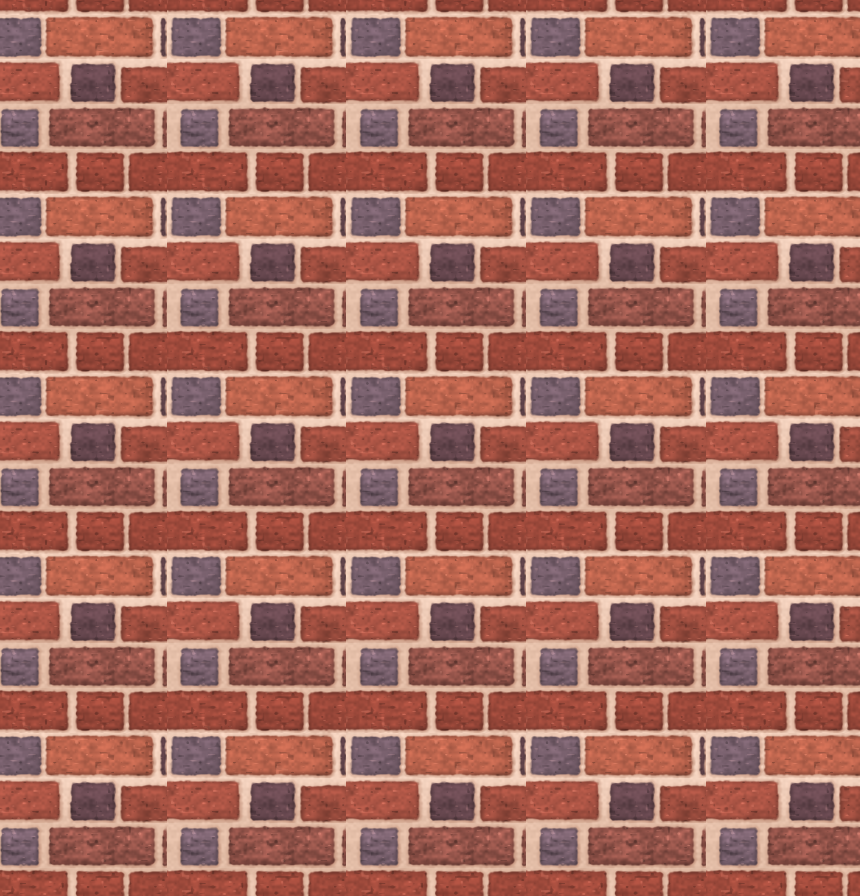
Give the GLSL for this texture, as a WebGL 1 fragment shader.

```glsl
precision highp float;
uniform vec2 u_resolution;

#define UNITS 768.0
#define TILE 154.0
#define ORIGIN vec2(143.0, 12.5)
#define SOFTNESS 1.1
#define ORANGE vec3(0.73, 0.39, 0.30)
#define RED vec3(0.65, 0.32, 0.26)
#define MAROON vec3(0.60, 0.28, 0.225)
#define ROSE vec3(0.59, 0.335, 0.295)
#define PLUM vec3(0.47, 0.375, 0.425)
#define DUSK vec3(0.41, 0.285, 0.315)
#define MORTAR vec3(0.94, 0.80, 0.72)
#define SHADE vec3(0.75, 0.55, 0.46)

float hash(vec2 p) {
  return fract(sin(dot(p, vec2(127.1, 311.7))) * 43758.5453);
}

float noise(vec2 p) {
  vec2 i = floor(p), f = fract(p);
  f = f * f * (3.0 - 2.0 * f);
  vec2 e = vec2(1.0, 0.0);
  return mix(mix(hash(i), hash(i + e.xy), f.x),
             mix(hash(i + e.yx), hash(i + e.xx), f.x), f.y);
}

float roundedBox(vec2 p, vec2 halfSize, float radius) {
  vec2 d = abs(p) - halfSize + radius;
  return length(max(d, 0.0)) + min(max(d.x, d.y), 0.0) - radius;
}

// Left ends, right ends, downward shifts and colours of a course's bricks
void course(float row, out vec3 left, out vec3 right, out vec3 drop, out mat3 tones) {
  if (row < 0.5) {
    left = vec3(4.0, 50.5, 149.0);
    right = vec3(46.0, 142.0, 153.0);
    drop = vec3(0.8, 0.0, 1.0);
    tones = mat3(PLUM, ORANGE, DUSK);
  } else if (row < 1.5) {
    left = vec3(-8.0, 72.0, 115.0);
    right = vec3(62.0, 109.5, 162.0);
    drop = vec3(0.0, 1.5, 4.0);
    tones = mat3(RED, DUSK, RED * 0.95);
  } else if (row < 2.5) {
    left = vec3(12.0, 53.5, 150.5);
    right = vec3(44.0, 143.5, 154.0);
    drop = vec3(2.0, 1.0, 3.0);
    tones = mat3(PLUM, ROSE, ROSE);
  } else {
    left = vec3(-8.0, 76.5, 121.5);
    right = vec3(69.0, 117.0, 162.0);
    drop = vec3(0.0, 0.5, 1.0);
    tones = mat3(MAROON * 1.04, MAROON, MAROON);
  }
}

void main() {
  vec2 canvas = gl_FragCoord.xy / u_resolution.y;
  canvas.y = 1.0 - canvas.y;
  vec2 p = mod(canvas * UNITS - ORIGIN, TILE);
  float pitch = TILE / 4.0;
  float row = floor(p.y / pitch);
  float y = p.y - row * pitch;
  float soft = max(SOFTNESS, 0.7 * UNITS / u_resolution.y);

  // Wear shared by every tile
  float grain = noise(p / 2.4) - 0.5;
  float streak = noise(p / vec2(6.0, 3.2) + 31.0) - 0.5;
  float blotch = noise(p / vec2(17.0, 10.0) + 67.0) - 0.5;

  // Mortar, paler around the first course
  float pale = 0.5 + 0.5 * cos(6.2832 * (p.y - 22.0) / TILE);
  vec3 color = MORTAR * mix(vec3(0.95, 0.93, 0.91), vec3(1.03, 1.05, 1.06), pale);
  color += 0.05 * grain + 0.03 * blotch;

  vec3 left, right, drop;
  mat3 tones;
  course(row, left, right, drop, tones);
  for (int i = 0; i < 3; i++) {
    float top = 2.5 + drop[i];
    float bottom = 35.5 + 0.4 * drop[i];
    vec2 center = 0.5 * vec2(left[i] + right[i], top + bottom);
    vec2 halfSize = 0.5 * vec2(right[i] - left[i], bottom - top);
    vec2 q = vec2(p.x, y) - center;
    float d = roundedBox(q, halfSize, min(3.0, halfSize.x)) + 1.3 * streak + 0.8 * grain;

    // Tan shade in the joint, strongest at the lower right
    float side = 0.45 + 0.3 * clamp((q.x / halfSize.x + q.y / halfSize.y) * 0.6, -1.0, 1.0);
    color = mix(color, SHADE, side * (1.0 - smoothstep(0.0, 4.0, d)));

    // Fired face with pits, pale flecks and darker rims
    float rough = row > 1.5 && row < 2.5 ? 1.5 : 1.0;
    vec3 face = tones[i] * (1.0 + rough * (0.16 * grain + 0.22 * streak) + 0.14 * blotch);
    face *= 1.0 - 0.16 * smoothstep(-4.0, 0.0, d);
    face *= 1.0 - 0.22 * smoothstep(0.74, 0.95, noise(p / vec2(3.6, 2.8) + 113.0));
    face += vec3(0.12, 0.09, 0.08) * smoothstep(0.78, 0.98, noise(p / vec2(4.5, 2.6) + 171.0));
    face *= 1.0 - 0.05 * q.y / halfSize.y;
    color = mix(color, face, 1.0 - smoothstep(-soft, soft, d));
  }
  gl_FragColor = vec4(clamp(color, 0.0, 1.0), 1.0);
}
```
